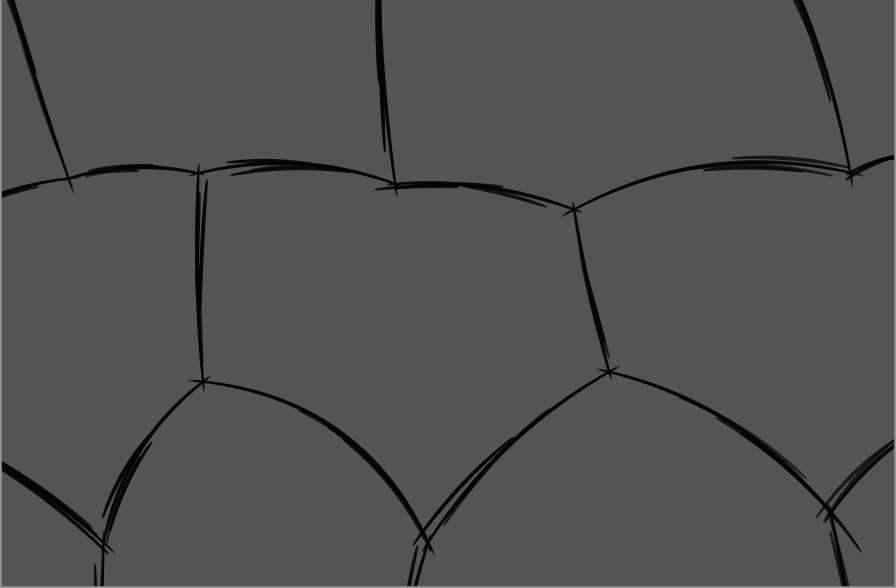
This pattern is drawn by a Shadertoy shader. Its source:

```glsl
// Loose ink sketch of large overlapping plates on flat grey paper.

const vec3 PAPER = vec3(0.33);
const vec3 INK = vec3(0.015);
const vec3 RIM = vec3(0.58);

const float SIDE = 0.37;          // plate side, in canvas heights
const float JITTER = 0.24;        // full range of corner displacement
const float PEN = 0.0033;         // half width of a stroke
const float RIM_WIDTH = 0.003;
const int STROKES = 4;            // pen passes over each plate edge

// Sine-free hash: two values in 0..1
vec2 hash22(vec2 p) {
    vec3 q = fract(vec3(p.xyx) * vec3(0.1031, 0.1030, 0.0973));
    q += dot(q, q.yzx + 33.33);
    return fract((q.xx + q.yz) * q.zy);
}

// Centre of a plate in a skewed honeycomb lattice
vec2 plateCentre(vec2 cell) {
    return SIDE * vec2(1.732 * (cell.x + 0.5 * cell.y), 1.5 * cell.y);
}

// Displaced top (side = 1) or bottom (side = -1) corner of a plate
vec2 corner(vec2 cell, float side) {
    vec2 shift = hash22(cell + 40.0 + 17.0 * side) - 0.5;
    return plateCentre(cell) + vec2(0.0, side * SIDE) + JITTER * shift;
}

// Coverage of one tapered pen pass; uv is along and across the chord
float penStroke(vec2 uv, vec2 span, float bend, float shift, float tilt, float len, float px) {
    float t = uv.x;
    float u = (t - span.x) / (span.y - span.x);
    if (u <= 0.0 || u >= 1.0) return 0.0;
    float curve = len * bend * 4.0 * t * (1.0 - t) + shift + tilt * (t - 0.5);
    float slope = bend * 4.0 * (1.0 - 2.0 * t) + tilt / len;
    float d = abs(uv.y - curve) * inversesqrt(1.0 + slope * slope);
    float taper = sqrt(4.0 * u * (1.0 - u));
    float halfWidth = PEN * mix(0.3, 1.0, taper);
    return clamp((halfWidth - d) / px + 0.5, 0.0, 1.0) * smoothstep(0.0, 0.35, taper);
}

// Light left by all passes along one bowed edge from a to b
float sketchEdge(vec2 p, vec2 a, vec2 b, float bend, vec2 seed, float px) {
    vec2 chord = b - a;
    float len = length(chord);
    vec2 dir = chord / len;
    vec2 uv = vec2(dot(p - a, dir) / len, dot(p - a, vec2(-dir.y, dir.x)));
    float light = 1.0;
    for (int k = 0; k < STROKES; k++) {
        vec2 r = hash22(seed + 13.0 * float(k));
        vec2 s = hash22(seed.yx + 29.0 * float(k) + 7.0);
        vec2 span = vec2(-0.05, 1.05);
        float shift = 0.0, tilt = 0.0, strength = 0.97;
        if (k > 0) {
            // Shorter, tilted repeat passes that may overshoot the ends
            float start = mix(-0.12, 0.55, r.x);
            span = vec2(start, start + mix(0.35, 0.65, r.y));
            shift = 0.017 * (s.x - 0.5);
            tilt = 0.05 * (s.y - 0.5);
            strength = mix(0.65, 1.0, fract(7.0 * s.x));
        }
        light *= 1.0 - strength * penStroke(uv, span, bend, shift, tilt, len, px);
    }
    return light;
}

// Light left by every plate edge near p
float sketchPlates(vec2 p, float px) {
    float row = p.y / (1.5 * SIDE);
    vec2 home = floor(vec2(p.x / (1.732 * SIDE) - 0.5 * row, row));
    float light = 1.0;
    for (int j = -2; j <= 0; j++)
    for (int i = -1; i <= 2; i++) {
        vec2 cell = home + vec2(i, j);
        vec2 top = corner(cell, 1.0);
        // Two arched shoulders and one upright seam leave each peak
        for (int e = 0; e < 3; e++) {
            vec2 stepTo = e == 0 ? vec2(-1, 1) : e == 1 ? vec2(0, 1) : vec2(-1, 2);
            vec2 end = corner(cell + stepTo, -1.0);
            vec2 seed = vec2(cell.x * 3.0 + float(e), cell.y) + 90.0;
            float r = hash22(seed + 5.0).x;
            float bend = e < 2 ? sign(end.x - top.x) * mix(0.03, 0.14, r) : 0.1 * (r - 0.5);
            light *= sketchEdge(p, top, end, bend, seed, px);
        }
    }
    return light;
}

void mainImage(out vec4 fragColor, in vec2 fragCoord) {
    float px = 1.0 / iResolution.y;
    vec2 p = fragCoord * px;
    vec3 color = mix(INK, PAPER, sketchPlates(p + vec2(0.25, 0.12), px));

    // Pale rim on the left, right and bottom
    float width = iResolution.x * px;
    float inset = min(min(p.x, width - p.x), p.y);
    color = mix(color, RIM, clamp((RIM_WIDTH - inset) / px + 0.5, 0.0, 1.0));
    fragColor = vec4(color, 1.0);
}
```
